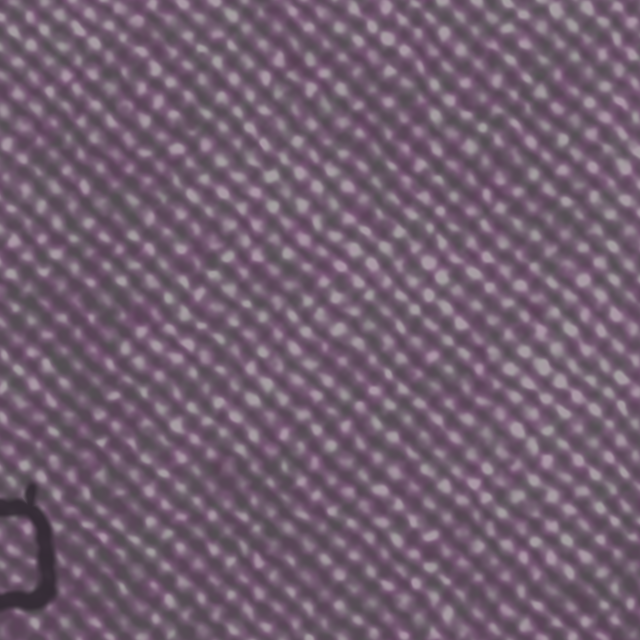
Give the GLSL for this texture, as a Shadertoy shader.

```glsl
// Mauve woven cloth: slanted rows of pale thread knots, faint spots and a dark hooked stain.

const float TAU = 6.2831853;
const vec3 SHADOW = vec3(0.345, 0.285, 0.340);
const vec3 MAUVE  = vec3(0.455, 0.362, 0.450);
const vec3 KNOT   = vec3(0.660, 0.605, 0.645);
const vec3 SPOT   = vec3(0.330, 0.220, 0.300);
const vec3 STAIN  = vec3(0.200, 0.165, 0.205);

float hash(vec2 p) {
    return fract(sin(dot(p, vec2(127.1, 311.7))) * 43758.5453);
}

// Smooth value noise in 0..1
float noise(vec2 p) {
    vec2 i = floor(p);
    vec2 f = fract(p);
    f = f * f * (3.0 - 2.0 * f);
    float low  = mix(hash(i), hash(i + vec2(1, 0)), f.x);
    float high = mix(hash(i + vec2(0, 1)), hash(i + vec2(1, 1)), f.x);
    return mix(low, high, f.y);
}

// Canvas position to thread coordinates; knots lie on whole numbers
vec2 toWeave(vec2 p) {
    vec2 q = p - vec2(0.433, 0.526);
    return vec2(22.12 * q.x - 18.72 * q.y, 19.39 * q.x + 21.04 * q.y);
}

// Height of the cloth: ridges along the rows, broken into knots
float weaveHeight(vec2 w) {
    vec2 wave = cos(TAU * w);
    float knot = 0.25 * (1.0 + wave.x) * (1.0 + wave.y);
    return 0.40 + 0.20 * wave.y + 0.08 * wave.x + 0.22 * knot;
}

vec3 clothColor(float height) {
    vec3 c = mix(SHADOW, MAUVE, smoothstep(0.05, 0.58, height));
    return mix(c, KNOT, smoothstep(0.45, 1.0, height));
}

// Soft dark spots scattered over the canvas
float spots(vec2 p) {
    float cover = 0.0;
    for (int i = 0; i < 9; i++) {
        vec2 seed = vec2(float(i), 4.7);
        vec2 center = vec2(hash(seed), hash(seed + 8.3));
        float radius = mix(0.010, 0.024, hash(seed + 19.1));
        float strength = mix(0.25, 0.65, hash(seed + 31.9));
        vec2 d = (p - center) / radius;
        cover = max(cover, strength * exp(-dot(d, d)));
    }
    return cover;
}

float roundedBox(vec2 p, vec2 halfSize, float radius) {
    vec2 q = abs(p) - halfSize + radius;
    return length(max(q, 0.0)) + min(max(q.x, q.y), 0.0) - radius;
}

float segment(vec2 p, vec2 a, vec2 b) {
    vec2 ab = b - a;
    return length(p - a - ab * clamp(dot(p - a, ab) / dot(ab, ab), 0.0, 1.0));
}

// Hooked stroke entering from the left edge, with a short spur on top
float stain(vec2 p) {
    vec2 q = p - vec2(-0.032, 0.134);
    q.x += 0.12 * q.y;
    float hook = abs(roundedBox(q, vec2(0.104, 0.073), 0.035));
    float spur = segment(p, vec2(0.046, 0.205), vec2(0.050, 0.238)) + 0.004;
    float d = min(hook, spur) + 0.006 * (noise(p * 70.0) - 0.5);
    return 1.0 - smoothstep(0.007, 0.020, d);
}

void mainImage(out vec4 fragColor, in vec2 fragCoord) {
    vec2 p = fragCoord / iResolution.xy;

    // Threads wander slightly from straight lines
    vec2 drift = vec2(noise(p * 14.0), noise(p * 14.0 + 37.0)) - 0.5;
    vec2 fine = vec2(noise(p * 60.0 + 5.0), noise(p * 60.0 + 71.0)) - 0.5;
    vec2 w = toWeave(p) + 0.30 * drift + 0.22 * fine;

    // Uneven knots, broad light and fine grain
    float height = weaveHeight(w);
    height *= 0.82 + 0.36 * noise(w + 50.0);
    height += 0.14 * (noise(p * 7.0 + 3.0) - 0.5);
    height += 0.10 * (noise(p * 130.0) - 0.5);
    height += 0.06 * (p.x + p.y - 1.0);
    vec3 color = clothColor(height);

    // Thread tint wavers between grey-green and magenta
    float tint = noise(w * 1.3 + 90.0) + 0.6 * noise(p * 110.0 + 17.0) - 0.8;
    color += tint * vec3(0.030, -0.040, 0.025);

    color = mix(color, SPOT, spots(p));
    color = mix(color, STAIN, 0.92 * stain(p));
    fragColor = vec4(color, 1.0);
}
```
